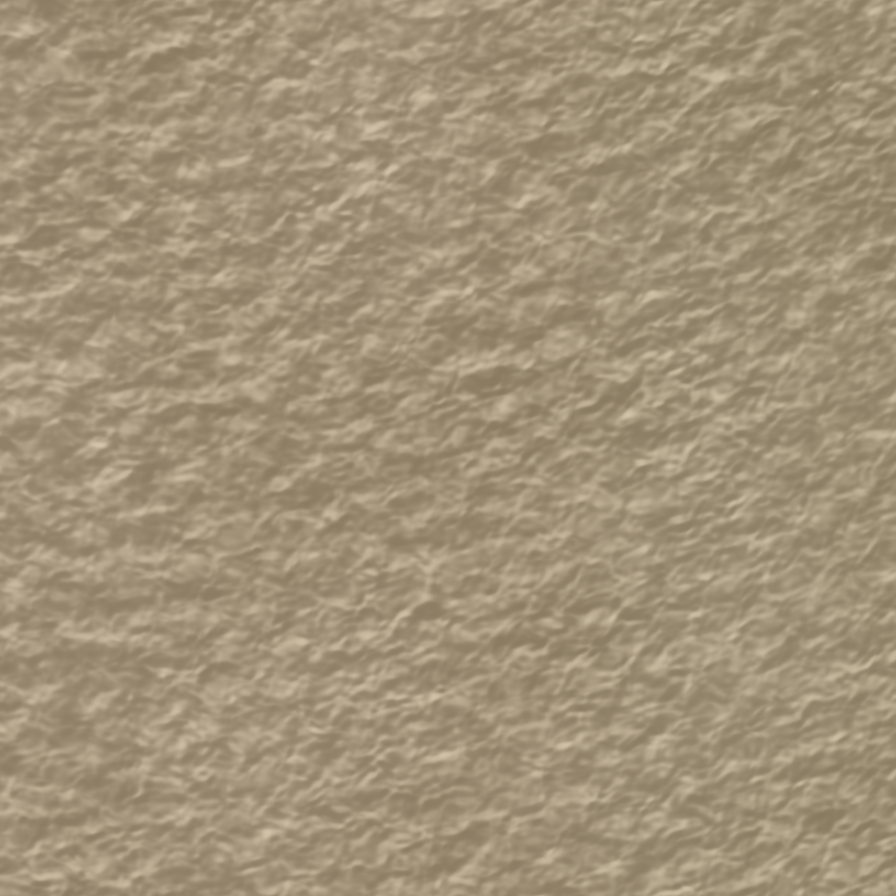
Write a WebGL 2 fragment shader that draws this texture.

```glsl
#version 300 es
precision highp float;
// Rough sand-coloured plaster: small crumbly lumps and bright specks lit from above.

uniform vec2 u_resolution;
out vec4 fragColor;

const vec3 BASE_COLOR = vec3(0.630, 0.572, 0.471);
const vec3 RELIEF_TINT = vec3(0.058, 0.058, 0.057);  // colour change per unit of light
const vec3 PATCH_TINT = vec3(0.032, 0.031, 0.040);   // slow drift of the coating
const vec3 SIDE_TINT = vec3(-0.014, -0.004, -0.012); // cooler toward the right
const vec2 LIGHT_DIR = vec2(-0.26, 0.97);
const float LIGHT_STEP = 0.0050;  // sampling distance, sets the softness
const float STRETCH = 1.24;       // lumps are wider than tall
const float TILT = 0.03;          // lumps lean up to the right
const float TILT_GROWTH = 0.12;
const float LUMP_SCALE = 22.0;
const float CREST_SCALE = 44.0;
const float GRAIN_SCALE = 80.0;
const float SPECK_SCALE = 52.0;
const float WARP_SCALE = 27.0;
const float WARP_AMOUNT = 0.007;
const float CREST_ROUNDING = 0.09;
const float SLOPE_GAIN = 0.92;
const float BLOTCH_GAIN = 1.0;    // brightness of raised spots
const float CLOUD_GAIN = 0.60;    // brightness of broad swells
const float SPECK_GAIN = 0.9;     // brightness of scattered specks
const float HIGHLIGHT_SKEW = 0.18;
const float LIGHT_LIMIT = 2.6;

float hash(vec2 p) {
    return fract(sin(dot(p, vec2(127.1, 311.7))) * 43758.5453);
}

// Slope of one lattice corner, evaluated at an offset from it
float corner(vec2 cell, vec2 offset) {
    float angle = 6.28318 * hash(cell);
    return dot(vec2(cos(angle), sin(angle)), offset);
}

float gradientNoise(vec2 p) {
    vec2 i = floor(p);
    vec2 f = fract(p);
    vec2 u = f * f * f * (f * (f * 6.0 - 15.0) + 10.0);
    vec2 e = vec2(1.0, 0.0);
    float low = mix(corner(i, f), corner(i + e.xy, f - e.xy), u.x);
    float high = mix(corner(i + e.yx, f - e.yx), corner(i + e.xx, f - e.xx), u.x);
    return mix(low, high, u.y);
}

// Noise folded into rounded crests
float crestNoise(vec2 p) {
    float n = gradientNoise(p);
    return -sqrt(n * n + CREST_ROUNDING * CREST_ROUNDING);
}

// Uneven bending that crumbles the lumps
vec2 warp(vec2 p) {
    vec2 w = p * WARP_SCALE;
    return p + WARP_AMOUNT * vec2(gradientNoise(w + 31.0), gradientNoise(w + 57.0));
}

// Plaster surface: broad lumps, wrinkled crests, pits and fine grain
float surfaceHeight(vec2 p, float fineness) {
    p = warp(p);
    float lumps = gradientNoise(p * LUMP_SCALE) / LUMP_SCALE;
    float crests = crestNoise(p * CREST_SCALE + 13.0) / CREST_SCALE;
    float pits = gradientNoise(p * CREST_SCALE * 0.87 + 71.0) / CREST_SCALE;
    float grain = gradientNoise(p * GRAIN_SCALE + 29.0) / GRAIN_SCALE;
    return mix(0.90, 0.55, fineness) * lumps
         + 0.55 * crests + 0.85 * pits
         + mix(0.65, 1.05, fineness) * grain;
}

// Raised spots catch more light whatever way they face
float blotches(vec2 p) {
    p = warp(p);
    float spots = gradientNoise(p * 33.0 + 17.0) + gradientNoise(p * 58.0 + 37.0)
                + 0.8 * gradientNoise(p * 98.0 + 47.0);
    float speck = smoothstep(0.22, 0.62, gradientNoise(p * SPECK_SCALE + 101.0));
    return BLOTCH_GAIN * spots + SPECK_GAIN * speck;
}

// Broad swells in brightness over several sizes
float clouds(vec2 p) {
    return gradientNoise(p * 6.0 + 3.0) * 0.7 + gradientNoise(p * 12.0 + 61.0) * 0.8
         + gradientNoise(p * 21.0 + 91.0) * 1.1;
}

void main() {
    vec2 uv = gl_FragCoord.xy / min(u_resolution.x, u_resolution.y);

    // Lean the lumps, more strongly toward the right
    vec2 p = uv;
    p.y -= uv.x * (TILT + TILT_GROWTH * uv.x);
    p.y *= STRETCH;

    // Areas of coarser and finer texture
    float roughness = gradientNoise(uv * 4.0 + 5.0);
    float fineness = clamp(0.2 + 0.5 * uv.x + 0.6 * roughness, 0.0, 1.0);

    // Slope toward the light
    float slope = surfaceHeight(p, fineness)
                - surfaceHeight(p + LIGHT_DIR * LIGHT_STEP, fineness);
    slope *= SLOPE_GAIN * (1.0 + 0.5 * gradientNoise(uv * 6.0 + 83.0)) / LIGHT_STEP;

    // Combined light, with soft limits and brighter highlights
    float light = slope + blotches(p) + CLOUD_GAIN * clouds(p);
    light = LIGHT_LIMIT * tanh(light / LIGHT_LIMIT);
    light += HIGHLIGHT_SKEW * (light * light - 0.7);

    float patches = gradientNoise(uv * 3.0 + 43.0);
    vec3 color = BASE_COLOR + light * RELIEF_TINT
               + patches * PATCH_TINT + (uv.x - 0.5) * SIDE_TINT;
    fragColor = vec4(color, 1.0);
}
```
